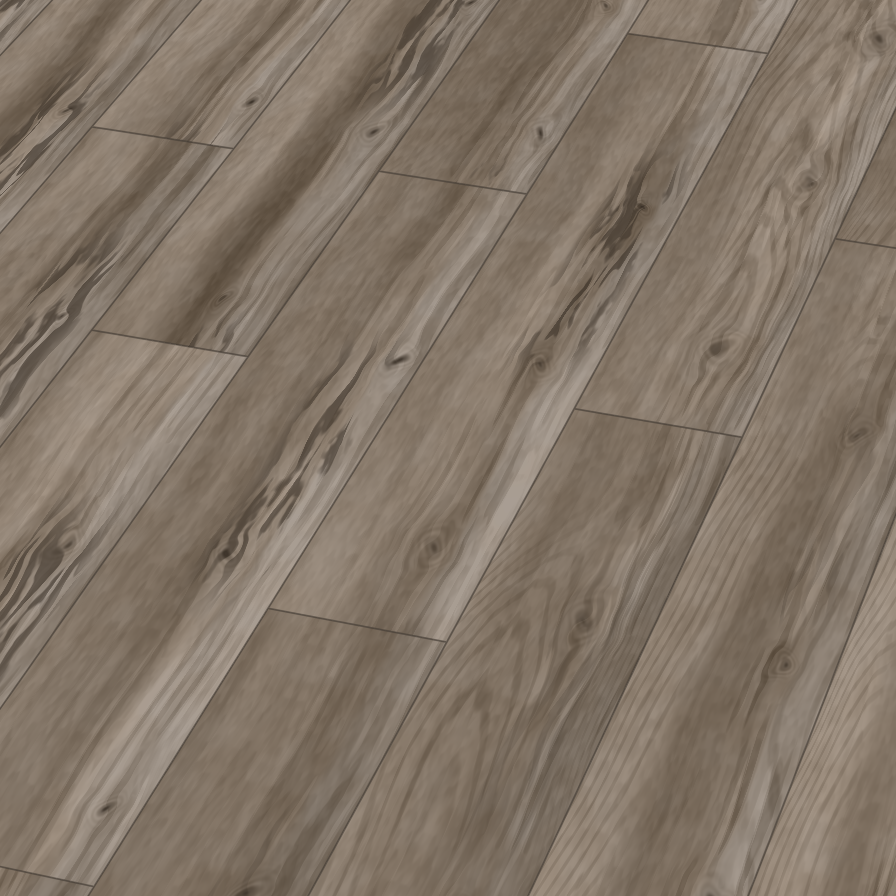
Reproduce this texture procedurally as a three.js fragment shader.

```glsl
#define PLANK_LENGTH 1.775
#define PLANK_ASPECT 6.5
#define STAGGER 0.335
#define HORIZON 2.1
#define SEAM_WIDTH 0.0009
#define RING_DENSITY 125.0
#define DARK_WOOD vec3(0.37, 0.315, 0.255)
#define LIGHT_WOOD vec3(0.67, 0.61, 0.55)
#define KNOT_COLOR vec3(0.20, 0.165, 0.13)
#define SEAM_COLOR vec3(0.27, 0.24, 0.21)
#define COOL_TINT vec3(0.98, 1.01, 1.05)

varying vec2 vUv;

vec2 hash2(vec2 p) {
  vec3 q = fract(p.xyx * vec3(0.1031, 0.1030, 0.0973));
  q += dot(q, q.yzx + 33.33);
  return fract((q.xx + q.yz) * q.zy);
}

// Smooth cellular noise: random cell values blended by distance
float cells(vec2 p) {
  vec2 base = floor(p);
  float sum = 0.0, total = 0.0;
  for (int y = -1; y <= 1; y++) {
    for (int x = -1; x <= 1; x++) {
      vec2 cell = base + vec2(float(x), float(y));
      vec2 h = hash2(cell);
      vec2 d = cell + 0.2 + 0.6 * h.yx - p;
      float weight = exp(-4.5 * dot(d, d));
      sum += weight * h.x;
      total += weight;
    }
  }
  return sum / total;
}

// p.x runs across one plank, p.y along it
vec3 wood(vec2 p, vec2 plank) {
  vec2 h = hash2(plank + 17.0);
  vec2 seed = floor(h * 90.0) + plank * 13.0;
  float cathedral = max(step(1.5, plank.x), step(plank.y, 1.5));
  float mottle = cells(p * vec2(8.0, 5.0) + seed + 83.0);

  // Knots push the grain aside
  vec2 grain = p;
  grain.x += 0.015 * sin(p.y * 1.7 + h.x * 6.3) + 0.008 * sin(p.y * 4.3 + h.y * 6.3);
  float core = 0.0, halo = 0.0, knotRings = 0.0;
  for (int i = 0; i < 3; i++) {
    float k = float(i);
    vec2 r = hash2(plank * 3.0 + k * 7.0 + 5.0);
    vec2 center = vec2(0.6 + 0.27 * r.x, PLANK_ASPECT * (0.07 + 0.3 * k + 0.06 * r.y));
    vec2 d = p - center;
    d.x += 0.025 * sin(p.y * 17.0 + k) + 0.07 * (mottle - 0.5);
    float size = mix(0.5, 1.25, r.y);
    float dist = length(d * vec2(1.0, 0.45)) / size;
    float near = exp(-dist * dist * 55.0);
    grain.x -= d.x * 0.65 * near;
    core += exp(-dist * dist * 1300.0) * mix(0.4, 1.0, r.x);
    halo += near;
    knotRings += sin(dist * 170.0 + 6.0 * mottle) * exp(-dist * dist * 130.0);
  }

  // Broad tone, fibres and short pores
  float broad = cells(grain * vec2(3.4, 0.2) + seed);
  float streak = cells(grain * vec2(11.0, 0.35) + seed + 31.0);
  float fibre = cells(grain * vec2(30.0, 1.1) + seed + 57.0);
  float pore = cells(grain * vec2(50.0, 14.0) + seed + 67.0);
  float rough = smoothstep(0.4, 0.65, grain.x + 0.3 * (broad - 0.5));

  // Growth rings stacked as long arches
  float arch = grain.x - mix(0.35, 0.65, h.x);
  float field = 1.1 * arch * arch + 0.07 * p.y;
  field += 0.4 * cells(grain * vec2(2.0, 0.4) + seed + 11.0);
  float rings = sin(field * RING_DENSITY + 2.5 * fibre + 1.5 * streak);
  rings = 0.35 - 1.5 * smoothstep(0.2, 0.9, rings);
  float ringMask = smoothstep(0.3, 0.7, broad + 0.25 * sin(p.y * 0.9 + h.y * 6.0));

  // Sparse, sharp grain lines in dark and pale pairs
  float darkLine = smoothstep(0.64, 0.76, fibre + 0.15 * (pore - 0.5));
  float paleLine = 1.0 - smoothstep(0.22, 0.36, fibre + 0.15 * (pore - 0.5));

  float tone = 0.55 + 0.46 * (broad - 0.5) + 0.07 * (h.x - 0.5);
  tone += mix(0.16, 0.30, rough) * (streak - 0.5);
  tone += 0.17 * (pore - 0.5) + 0.12 * (mottle - 0.5);
  tone += mix(0.05, 0.17, rough) * (paleLine - 1.2 * darkLine);
  tone += rings * mix(0.03, 0.13, cathedral) * mix(0.15, 1.0, ringMask);

  // Dark heart band with a pale edge strip
  float heart = (grain.x - mix(0.46, 0.62, h.y)) / 0.13;
  float band = exp(-heart * heart) * (0.65 + 0.35 * sin(p.y * 1.1 + h.x * 6.0));
  float edge = smoothstep(0.7, 0.84, grain.x + 0.2 * (streak - 0.5));
  tone -= band * mix(0.28, 0.07, cathedral);
  tone += edge * mix(0.09, 0.03, cathedral);
  tone -= 0.09 * halo + 0.11 * knotRings;

  // Weathered cracks: broken thin lines beside the heart
  vec2 bent = grain + vec2(0.02 * sin(p.y * 7.0 + 9.0 * streak), 0.0);
  float split = 0.6 * cells(bent * vec2(30.0, 1.8) + seed + 43.0) + 0.4 * streak;
  float crackSide = smoothstep(0.42, 0.58, grain.x) * (1.0 - smoothstep(0.8, 0.98, grain.x));
  float crackRun = smoothstep(-0.4, 0.7, sin(p.y * 1.25 + 2.6 + h.x));
  float crack = smoothstep(0.53, 0.66, split + 0.12 * (pore - 0.5)) * crackSide * crackRun;
  crack *= mix(0.7, 0.2, cathedral);

  vec3 color = mix(DARK_WOOD, LIGHT_WOOD, clamp(tone, -0.1, 1.0));
  color *= mix(vec3(1.0), COOL_TINT, clamp(0.6 * edge + 0.5 * (mottle - 0.3), 0.0, 1.0));
  return mix(color, KNOT_COLOR, clamp(0.9 * core + 0.8 * crack, 0.0, 0.85));
}

void main() {
  // Perspective floor coordinates
  float down = 1.0 - vUv.y;
  float depth = down + HORIZON;
  float plankWidth = 0.0792 * depth;
  float across = (vUv.x - 0.5573 + 0.7044 * down) / plankWidth;
  float run = (vUv.x + 14.4) / depth;

  // Staggered planks
  float column = floor(across);
  float shift = 0.31 + STAGGER * min(abs(column + 1.0), 4.0);
  float along = run / PLANK_LENGTH - shift;
  vec2 local = vec2(fract(across), fract(along));
  vec3 color = wood(local * vec2(1.0, PLANK_ASPECT), vec2(column, floor(along)));

  // Seam distances in canvas units
  vec2 border = min(local, 1.0 - local);
  border *= vec2(0.86 * plankWidth, PLANK_LENGTH * depth / run);
  float gap = min(border.x, border.y);
  float seam = 1.0 - smoothstep(0.2 * SEAM_WIDTH, 2.0 * SEAM_WIDTH, gap);
  color = mix(color, SEAM_COLOR, 0.7 * seam);

  gl_FragColor = vec4(color, 1.0);
}
```
